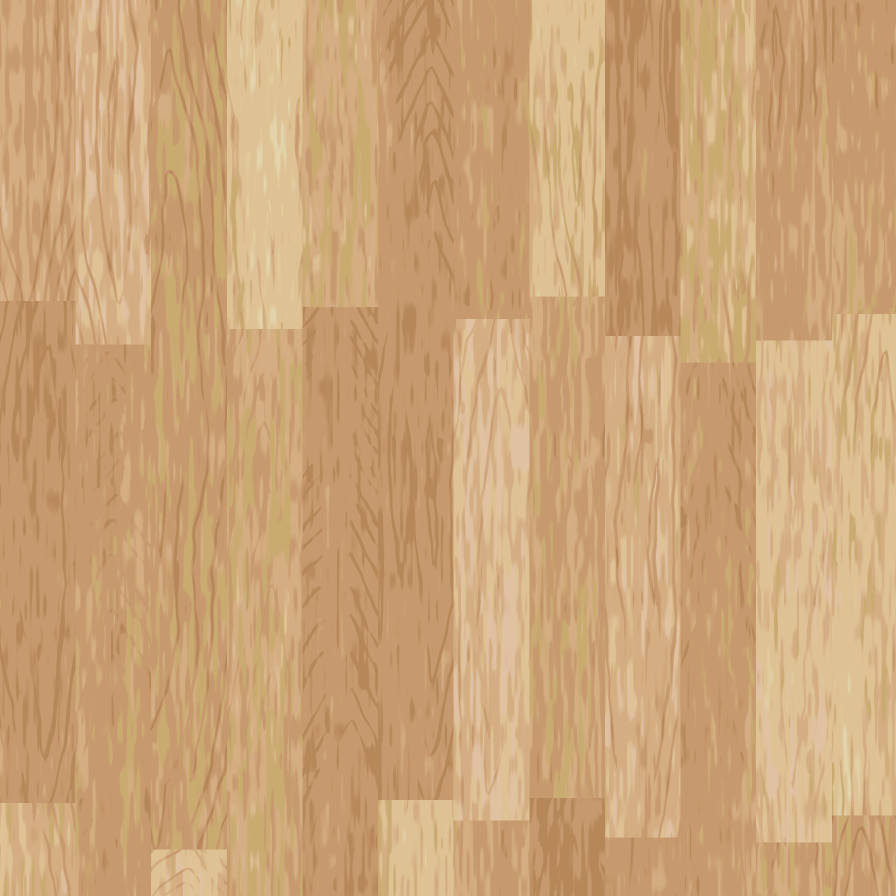
A WebGL 1 fragment shader for this texture:

```glsl
precision highp float;
// Strip parquet: narrow upright planks of blond wood with staggered butt ends.
// Each plank gets a tone, which fibre noise and arched growth rings shift
// along a ramp of wood colours. Four samples per pixel smooth the edges.
uniform vec2 u_resolution;

float hash(vec2 p) {
  vec3 q = fract(p.xyx * 0.1031);
  q += dot(q, q.yzx + 33.33);
  return fract((q.x + q.y) * q.z);
}

float noise(vec2 p) {
  vec2 cell = floor(p), f = fract(p);
  f = f * f * (3.0 - 2.0 * f);
  return mix(mix(hash(cell), hash(cell + vec2(1.0, 0.0)), f.x),
             mix(hash(cell + vec2(0.0, 1.0)), hash(cell + 1.0), f.x), f.y);
}

// Ring count of the growth figure: nested pointed arches, bent by noise.
// x runs across the plank from 0 to 1, y is in canvas units.
float growth(vec2 p, vec2 plank) {
  float lean = hash(plank + 5.3) - 0.5;
  vec2 g = p - vec2(mix(0.15, 0.85, hash(plank + 1.7)), mix(0.1, 0.5, hash(plank + 2.9)));
  g.x += 1.6 * lean * abs(lean) * g.y;
  g.x += 0.22 * (noise(vec2(p.x * 2.0, p.y * 9.0) + plank * 17.0) - 0.5);
  g.x += 0.04 * (noise(vec2(p.x * 5.0, p.y * 45.0) + plank * 29.0) - 0.5);
  float arch = mix(1.0, 6.0, hash(plank + 7.1));
  float rings = sqrt(g.x * g.x + 0.002) + arch * g.y * g.y;
  return 4.6 * rings + 0.5 * noise(vec2(rings * 6.0, plank.x));
}

// Dark ring lines of even width: ring phase divided by its slope.
float ringLines(vec2 p, vec2 plank, float plankWidth) {
  float e = 0.001;
  float q = growth(p, plank);
  vec2 slope = vec2(growth(p + vec2(e / plankWidth, 0.0), plank),
                    growth(p + vec2(0.0, e), plank)) - q;
  float d = abs(fract(q) - 0.5) * e / max(length(slope), 0.0001);
  float width = mix(0.0012, 0.0026, noise(vec2(p.x * 4.0, p.y * 25.0) + plank * 11.0));
  float patches = smoothstep(0.25, 0.6, noise(vec2(p.x * 2.5, p.y * 6.0) + plank * 23.0));
  return (1.0 - smoothstep(width * 0.4, width * 1.3, d)) * patches;
}

// Tone 0 is dark, 1 tan, 2 honey, 3 pale, 4 cream; hue adds olive and rose.
vec3 woodColor(float tone, float hue) {
  vec3 c = mix(vec3(0.71, 0.53, 0.35), vec3(0.78, 0.60, 0.43), smoothstep(0.0, 0.5, tone));
  c = mix(c, vec3(0.83, 0.68, 0.51), smoothstep(1.25, 1.75, tone));
  c = mix(c, vec3(0.87, 0.76, 0.58), smoothstep(2.25, 2.75, tone));
  c = mix(c, vec3(0.89, 0.83, 0.67), smoothstep(3.4, 3.9, tone));
  float olive = smoothstep(0.6, 0.7, hue) * smoothstep(1.1, 1.5, tone)
              * (1.0 - smoothstep(2.2, 2.6, tone));
  float rose = (1.0 - smoothstep(0.28, 0.36, hue)) * smoothstep(2.0, 2.4, tone);
  c = mix(c, vec3(0.79, 0.67, 0.44), olive);
  return mix(c, vec3(0.88, 0.76, 0.65), 0.8 * rose);
}

vec3 parquet(vec2 p) {
  // Plank layout: butt ends gather near two heights, some planks run double.
  float plankWidth = 0.0844;
  float column = floor(p.x / plankWidth);
  float start = 0.03 + 0.1 * hash(vec2(column, 3.0))
              + 0.56 * step(0.5, hash(vec2(column, 8.0)));
  float span = 0.56 * (1.0 + step(0.6, hash(vec2(column, 14.0))));
  float row = floor((p.y - start) / span);
  vec2 plank = vec2(column, row) + 20.0;
  vec2 local = vec2(p.x / plankWidth - column, p.y - start - row * span);

  // Plank tone, spread evenly over the planks
  float shade = fract(column * 0.618 + row * 0.41 + 0.1);
  float tone = mix(0.35, 3.1, shade);

  // Broad bands, streaks and short fibres, all drawn out upwards
  vec2 shift = plank * vec2(13.7, 7.3);
  float band = noise(p * vec2(28.0, 2.5) + shift);
  float streak = noise(p * vec2(110.0, 7.0) + shift);
  float fibre = noise(p * vec2(260.0, 34.0) + shift);
  tone += 0.7 * (band - 0.5) + 0.7 * (streak - 0.5) + 1.5 * (fibre - 0.5);

  // Small dark pores
  float pore = noise(p * vec2(210.0, 22.0) + shift + 71.0);
  tone -= 0.7 * smoothstep(0.78, 0.9, pore);

  // Growth rings, bold on some planks and faint on others
  float strength = mix(0.35, 1.4, smoothstep(0.2, 0.7, hash(plank + 9.4)));
  tone -= strength * ringLines(local, plank, plankWidth);

  float hue = 0.6 * noise(p * vec2(190.0, 18.0) + shift + 40.0)
            + 0.4 * hash(plank + 4.6);
  return woodColor(tone, hue);
}

void main() {
  vec3 sum = vec3(0.0);
  for (int i = 0; i < 4; i++) {
    float k = float(i);
    vec2 offset = vec2(mod(k, 2.0), floor(k / 2.0)) * 0.5 - 0.25;
    sum += parquet((gl_FragCoord.xy + offset) / u_resolution);
  }
  gl_FragColor = vec4(sum / 4.0, 1.0);
}
```
